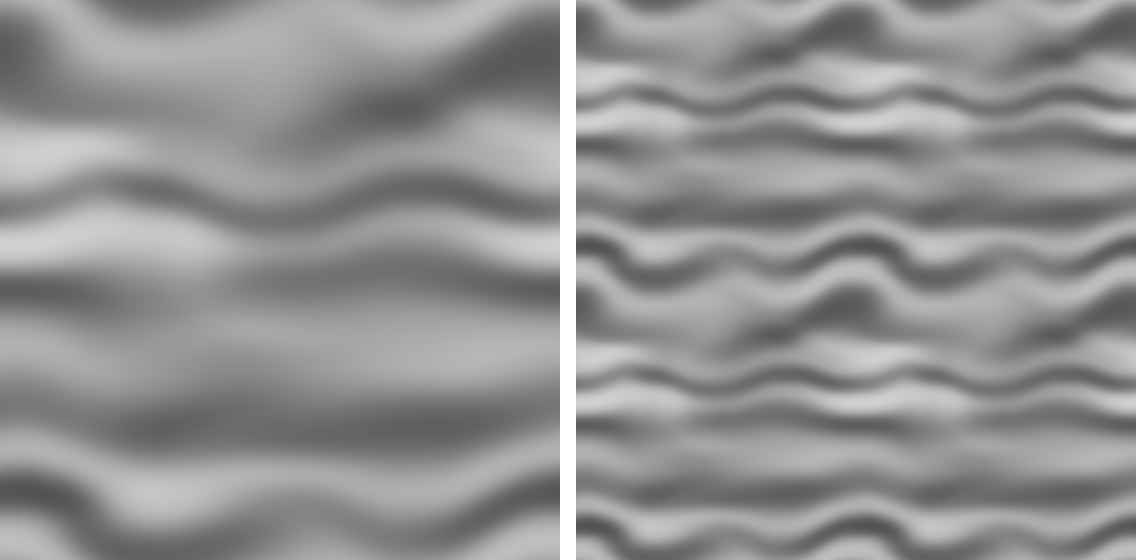
Left: one tile. Right: repeated 2 by 2.
This texture is drawn by a WebGL 1 fragment shader. Its source:

```glsl
precision highp float;
// Soft grey streaks: wide horizontal bands that bend, merge and fade.
// A wavy cosine is mixed with stretched wrapping noise; both are sampled
// through a domain warp, and contrast rises toward the left and right edges.
uniform vec2 u_resolution;

const float TAU = 6.2831853;
const float MID_GREY = 0.567;
const float BAND_COUNT = 5.0;

float hash(vec2 cell, float seed) {
  return fract(sin(dot(cell, vec2(127.1, 311.7)) + seed * 17.3) * 43758.5453);
}

// Value noise in -0.5..0.5 that repeats over the unit square.
float wrapNoise(vec2 uv, vec2 cells, float seed) {
  vec2 p = uv * cells;
  vec2 corner = floor(p);
  vec2 f = p - corner;
  vec2 s = f * f * f * (f * (f * 6.0 - 15.0) + 10.0);
  vec2 a = mod(corner, cells);
  vec2 b = mod(corner + 1.0, cells);
  float low = mix(hash(a, seed), hash(vec2(b.x, a.y), seed), s.x);
  float high = mix(hash(vec2(a.x, b.y), seed), hash(b, seed), s.x);
  return mix(low, high, s.y) - 0.5;
}

// Shifts rows sideways and lets them sag, giving hooked, tapered ends.
vec2 warp(vec2 uv, vec2 strength) {
  float slide = wrapNoise(uv, vec2(2.0, 6.0), 1.0);
  float sag = wrapNoise(uv, vec2(4.0, 3.0), 2.0);
  return uv + strength * vec2(slide, sag);
}

// Cosine bands whose phase drifts with noise.
float bands(vec2 uv, float count, float drift) {
  float phase = count * uv.y + drift * wrapNoise(uv, vec2(3.0, 4.0), 3.0);
  return cos(TAU * (phase - 0.72));
}

// Gently limits the brightest and darkest values.
float softLimit(float v, float limit) {
  return v / sqrt(1.0 + v * v / (limit * limit));
}

void main() {
  vec2 uv = gl_FragCoord.xy / u_resolution;
  vec2 p = warp(uv, vec2(0.34, 0.09));

  float edge = 0.5 + 0.5 * cos(TAU * uv.x);
  float bandTone = bands(p, BAND_COUNT, 0.9) * mix(0.09, 0.18, edge);
  float streakTone = 0.30 * wrapNoise(p, vec2(3.0, 9.0), 4.0);
  float cloudTone = 0.08 * wrapNoise(p, vec2(4.0, 7.0), 5.0);

  float tone = softLimit(bandTone + streakTone + cloudTone, 0.45);
  gl_FragColor = vec4(vec3(MID_GREY + tone), 1.0);
}
```
